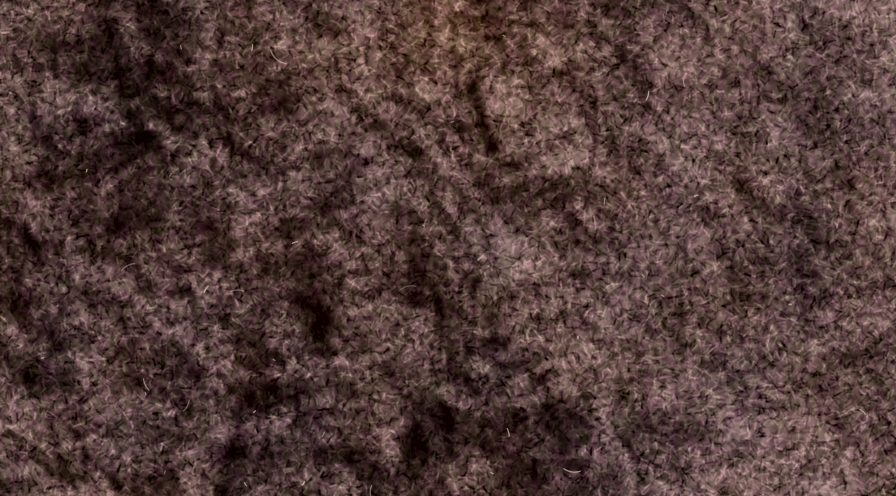
This texture is drawn by a Shadertoy shader. Its source:

```glsl
// Matted, fuzzy brown-mauve felt with lumps, dark creases and stray pale hairs.
// Lumps are noise lit from one side; the nap is layers of short random strokes.
// A single tone value is summed from all parts and mapped to a dark-light ramp.

const vec3 DARK = vec3(0.11, 0.05, 0.042);
const vec3 LIGHT = vec3(0.62, 0.50, 0.49);
const vec3 OCHRE = vec3(0.035, 0.010, -0.025);
const vec3 HAIR = vec3(0.82, 0.74, 0.71);

const float BASE_TONE = 0.37;
const float SIDE_GLOW = 0.20;      // brighter right side
const float FOLD_AMOUNT = 0.40;    // broad light and dark areas
const float LUMP_SCALE = 13.0;     // lumps per canvas height
const float LUMP_RELIEF = 0.80;
const float LUMP_HEIGHT = 0.62;
const float NAP_CELL = 0.013;      // stroke spacing, in canvas heights
const float NAP_AMOUNT = 0.27;
const float GRAIN_SCALE = 115.0;
const float GRAIN_AMOUNT = 0.48;
const float HAIR_CELL = 0.11;
const vec2 LIGHT_DIR = vec2(0.55, 0.83);

vec3 hash3(vec2 cell) {
    vec3 q = fract(cell.xyx * vec3(0.1031, 0.1030, 0.0973));
    q += dot(q, q.yxz + 33.33);
    return fract((q.xxy + q.yzz) * q.zyx);
}

float noise(vec2 p) {
    vec2 i = floor(p), f = fract(p);
    f = f * f * (3.0 - 2.0 * f);
    float low = mix(hash3(i).x, hash3(i + vec2(1, 0)).x, f.x);
    float high = mix(hash3(i + vec2(0, 1)).x, hash3(i + vec2(1, 1)).x, f.x);
    return mix(low, high, f.y);
}

float fbm(vec2 p) {
    const mat2 turn = mat2(1.64, 1.25, -1.25, 1.64);
    float sum = 0.0, weight = 0.52;
    for (int i = 0; i < 3; i++) {
        sum += weight * noise(p);
        p = turn * p + 17.3;
        weight *= 0.58;
    }
    return sum;
}

float segment(vec2 p, vec2 a, vec2 b) {
    vec2 d = b - a;
    return length(p - a - d * clamp(dot(p - a, d) / dot(d, d), 0.0, 1.0));
}

// Signed sum of short light and dark strokes, one per grid cell.
float napLayer(vec2 p, float seed, float pixel) {
    vec2 q = p / NAP_CELL + seed * 7.37, home = floor(q);
    float edge = 0.12 + 0.6 * pixel / NAP_CELL, sum = 0.0;
    for (int y = -1; y <= 1; y++)
    for (int x = -1; x <= 1; x++) {
        vec2 cell = home + vec2(x, y);
        vec3 r = hash3(cell + seed * 41.0 + 200.0);
        float angle = 6.2832 * r.z;
        vec2 arm = 0.5 * vec2(cos(angle), sin(angle));
        vec2 mid = cell + r.xy;
        float tone = 2.0 * hash3(cell + seed * 19.0 + 500.0).y - 1.0;
        sum += tone * (1.0 - smoothstep(0.0, edge + 0.06, segment(q, mid - arm, mid + arm)));
    }
    return sum;
}

// Sparse curved hairs and lint flecks.
float strayHairs(vec2 p, float pixel) {
    vec2 q = p / HAIR_CELL, home = floor(q);
    float cover = 0.0;
    for (int y = -1; y <= 1; y++)
    for (int x = -1; x <= 1; x++) {
        vec2 cell = home + vec2(x, y);
        vec3 r = hash3(cell + 71.0), s = hash3(cell + 313.0);
        float angle = 6.2832 * r.z, size = mix(0.02, 0.2, s.x * s.x * s.x);
        vec2 along = vec2(cos(angle), sin(angle)), d = q - cell - r.xy;
        vec2 local = vec2(dot(d, along), dot(d, vec2(-along.y, along.x)));
        local.y += 1.6 * local.x * local.x;
        float dist = segment(local, vec2(-size, 0), vec2(size, 0)) * HAIR_CELL;
        float line = 1.0 - smoothstep(0.0, 0.0015 + 0.6 * pixel, dist);
        cover = max(cover, line * step(0.66, s.y) * mix(0.25, 0.85, s.z));
    }
    return cover;
}

// Dark hollows and the sharp slit between lumps.
float creases(vec2 p) {
    vec2 w = p + 0.07 * (vec2(noise(p * 9.0), noise(p * 9.0 + 40.0)) - 0.5);
    float slit = 1.0 - smoothstep(0.002, 0.022, segment(w, vec2(0.95, 0.84), vec2(1.01, 0.69)));
    float hollow = exp(-pow(segment(w, vec2(0.60, 0.56), vec2(0.64, 0.36)) / 0.05, 2.0));
    float valley = exp(-pow(segment(w, vec2(0.95, 0.32), vec2(0.83, 0.0)) / 0.055, 2.0));
    return 0.42 * slit + 0.24 * hollow + 0.22 * valley;
}

void mainImage(out vec4 fragColor, in vec2 fragCoord) {
    float pixel = 1.0 / iResolution.y;
    vec2 p = fragCoord * pixel;
    float across = fragCoord.x / iResolution.x;

    // Broad light, then lumps that flatten toward the right.
    float tone = BASE_TONE + SIDE_GLOW * smoothstep(0.55, 1.0, across);
    tone += FOLD_AMOUNT * (noise(p * vec2(3.6, 2.6) + 5.0) - 0.5);
    vec2 lumpPos = p * LUMP_SCALE + 1.2 * noise(p * 6.0);
    float height = fbm(lumpPos);
    float relief = height - fbm(lumpPos + 0.36 * LIGHT_DIR);
    float rough = mix(1.1, 0.7, smoothstep(0.5, 0.9, across));
    tone += rough * (LUMP_RELIEF * relief + LUMP_HEIGHT * (height - 0.5));
    tone -= creases(p);

    // Fibrous nap, fainter in the shadows.
    float nap = GRAIN_AMOUNT * (noise(p * GRAIN_SCALE) - 0.5);
    for (int i = 0; i < 3; i++) nap += NAP_AMOUNT * napLayer(p, float(i) + 1.0, pixel);
    tone += nap * mix(0.5, 1.1, smoothstep(0.0, 0.5, tone));

    // Ramp with warm patches and slight hue changes among fibres.
    vec3 color = mix(DARK, LIGHT, clamp(tone, -0.12, 1.2));
    float warm = exp(-3.5 * length((p - vec2(0.95, 0.95)) * vec2(1.0, 1.5)));
    color += OCHRE * (1.4 * warm + 0.5 * (noise(p * 8.0 + 90.0) - 0.5));
    color += vec3(0.012, -0.014, 0.016) * (2.0 * noise(p * 75.0 + 30.0) - 1.0);
    color = mix(color, HAIR, strayHairs(p, pixel));
    fragColor = vec4(clamp(color, 0.0, 1.0), 1.0);
}
```
